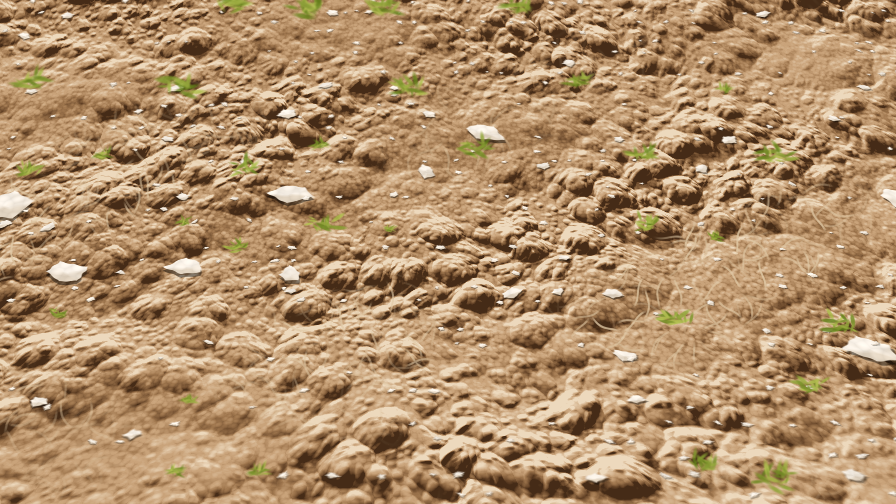
This texture is drawn by a Shadertoy shader. Its source:

```glsl
// Dry ploughed soil with crumbly clods, pale stones, straw and small green weeds

const vec2 TO_SUN = vec2(-0.3, 0.95);

vec3 hash3(vec2 p) {
    vec3 q = fract(p.xyx * vec3(0.1031, 0.1030, 0.0973));
    q += dot(q, q.yxz + 33.33);
    return fract((q.xxy + q.yzz) * q.zyx);
}

mat2 rotate(float a) {
    return mat2(cos(a), sin(a), -sin(a), cos(a));
}

// Cellular noise: the highest of the domes around a point
float lumps(vec2 p) {
    vec2 id = floor(p), f = p - id;
    float top = 0.0;
    for (int j = -1; j <= 1; j++)
    for (int i = -1; i <= 1; i++) {
        vec2 o = vec2(i, j);
        vec3 r = hash3(id + o);
        vec2 d = o + r.xy - f;
        top = max(top, (0.3 + 0.7 * r.z) * (1.0 - dot(d, d)));
    }
    return top;
}

// Soil relief: faint furrows, then ever smaller clods standing on flat ground
float soilHeight(vec2 g) {
    float rough = 0.5 + 0.3 * sin(g.x * 4.1 + 2.0 * sin(g.y * 3.3))
                      + 0.3 * sin(g.y * 7.7 - g.x * 2.9 + 1.0);
    float h = 0.01 * sin(g.y * 9.0 + g.x * 0.8 + 1.5 * sin(g.x * 2.9));
    g += 0.012 * sin(g.yx * vec2(13.0, 11.0)) + 0.003 * sin(g.yx * vec2(47.0, 41.0) + 2.0);
    float freq = 4.6;
    for (int i = 0; i < 4; i++) {
        float base = i == 0 ? 0.2 : 0.5;
        float clod = max(lumps(g * freq + 17.0) - base, 0.0);
        h += (i == 0 ? 0.28 : mix(0.4, 1.35, rough)) * clod / freq;
        freq *= 2.2;
        // Earlier clods bend the smaller ones out of their round shape
        g = rotate(0.9) * (g + h * vec2(0.5, -0.35));
    }
    return h;
}

vec3 soilColor(float tone) {
    vec3 c = mix(vec3(0.27, 0.17, 0.09), vec3(0.39, 0.26, 0.15), clamp(tone / 0.15 + 1.0, 0.0, 1.0));
    c = mix(c, vec3(0.63, 0.47, 0.31), clamp(tone / 0.38, 0.0, 1.0));
    c = mix(c, vec3(0.79, 0.64, 0.48), clamp((tone - 0.38) / 0.24, 0.0, 1.0));
    return mix(c, vec3(0.93, 0.85, 0.74), clamp((tone - 0.66) / 0.38, 0.0, 1.0));
}

// Distance to scattered angular stones; the largest lie in the middle distance
float stoneDistance(vec2 g, float scale) {
    vec2 id = floor(g * scale);
    vec3 r = hash3(id + scale * 5.0);
    float away = id.y / scale - 0.65;
    float chance = scale < 4.0 ? 0.5 * exp(-6.0 * away * away) : 0.13;
    if (r.z > chance) return 1.0;
    vec3 form = hash3(id + 91.0);
    vec2 q = fract(g * scale) - 0.5 - 0.3 * (r.xy - 0.5);
    q = rotate(1.2 * (form.x - 0.5)) * q * vec2(1.0, 1.2 + 0.6 * form.z);
    q += 0.007 * sin(q.yx * 45.0 + form.xy * 6.0);
    float d = -1.0;
    for (int k = 0; k < 5; k++) {
        vec3 side = hash3(id + float(k) * 5.3);
        float a = float(k) * 1.257 + side.x * 0.7;
        d = max(d, dot(q, vec2(cos(a), sin(a))) - mix(0.11, 0.25, form.y) * (0.6 + 0.4 * side.y));
    }
    return d / scale;
}

// Thin bent stalks lying in loose clusters
float straw(vec2 p, float blur) {
    float mask = 0.0;
    for (int i = 0; i < 12; i++) {
        vec2 q = rotate(float(i) * 1.1) * p * 9.0 + float(i) * 3.7;
        vec3 r = hash3(floor(q) + float(i) * 13.0);
        q = rotate(r.z * 2.0) * (fract(q) - 0.5 - 0.2 * (r.xy - 0.5));
        q.y += 0.05 * sin(q.x * 8.0 + r.x * 6.0);
        float line = 1.0 - smoothstep(0.006, 0.015 + blur * 5.0, abs(q.y));
        mask = max(mask, line * (1.0 - smoothstep(0.15, 0.32, abs(q.x))) * r.y);
    }
    float cluster = sin(p.x * 9.0 + 2.0 * sin(p.y * 5.0)) + sin(p.y * 13.0 - p.x * 3.0);
    return mask * smoothstep(0.0, 1.0, cluster) * exp(-9.0 * (p.y - 0.45) * (p.y - 0.45));
}

// Loose tufts of small leaves: colour in rgb, coverage in a
vec4 weeds(vec2 p, float blur) {
    p.x += 0.15 * hash3(vec2(floor(p.y * 6.5), 3.0)).x;
    vec2 id = floor(p * 6.5);
    vec3 r = hash3(id + 40.0);
    vec4 leaves = vec4(0.0);
    if (r.z > 0.42) return leaves;
    vec2 q = (fract(p * 6.5) - 0.5 - 0.4 * (r.xy - 0.5)) * vec2(1.0, 1.1);
    float size = 0.07 + 0.18 * r.z / 0.42;
    for (int k = 0; k < 16; k++) {
        vec3 leaf = hash3(id * 3.0 + float(k) * 7.1);
        vec3 root = hash3(id * 5.0 + float(k) * 3.3);
        vec2 u = rotate((leaf.x - 0.5) * 4.4) * (q - size * (root.xy - 0.5) * vec2(1.4, 0.8));
        float len = size * (0.3 + 0.6 * leaf.y);
        float d = (length(vec2(u.x * 3.5, u.y - 0.5 * len)) - 0.5 * len) / 3.5;
        float cover = 0.9 * (1.0 - smoothstep(-blur * 3.0, blur * 4.0, d));
        vec3 green = mix(vec3(0.36, 0.48, 0.08), vec3(0.72, 0.78, 0.32), leaf.z);
        leaves = mix(leaves, vec4(green, 1.0), cover);
    }
    return vec4(leaves.rgb / max(leaves.a, 0.001), leaves.a);
}

void mainImage(out vec4 fragColor, in vec2 fragCoord) {
    vec2 p = fragCoord / iResolution.y;
    // Ground plane seen at a slant, sharpest in the middle distance
    vec2 g = vec2((p.x - 0.89) * (1.0 + p.y), 1.4 * (p.y + 0.5 * p.y * p.y));
    float focus = exp(-10.0 * (p.y - 0.45) * (p.y - 0.45));
    float blur = mix(0.006, 0.003, focus);

    // Sunlit slopes and cast shadows
    float h = soilHeight(g), reach = mix(0.014, 0.008, focus), shadow = 0.0;
    float slope = (h - soilHeight(g + TO_SUN * reach)) / reach;
    for (int i = 1; i <= 4; i++) {
        float d = 0.011 * float(i);
        shadow = max(shadow, soilHeight(g + TO_SUN * d) - h - 0.3 * d);
    }
    float tone = 0.565 + 0.5 * slope - min(shadow * 26.0, 0.38) - 0.08 * (p.y - 0.5);
    tone += 0.03 * sin(g.x * 2.3 + 2.0 * sin(g.y * 3.1));
    tone += 0.42 * (lumps(g * 85.0) - 0.56) * (0.45 + 0.55 * focus);
    vec3 color = soilColor(tone);

    color = mix(color, vec3(0.88, 0.79, 0.65), 0.85 * straw(p, blur));

    // Stones from large to small, each with a shadow on its near side
    float scale = 3.2;
    for (int i = 0; i < 3; i++) {
        float drop = 0.05 / scale;
        float d = stoneDistance(g, scale), behind = stoneDistance(g + TO_SUN * drop, scale);
        float facing = clamp((behind - d) / drop, -1.0, 1.0);
        color *= 1.0 - 0.45 * (1.0 - smoothstep(-blur, blur, behind));
        vec3 stone = mix(vec3(0.80, 0.72, 0.61), vec3(0.98, 0.95, 0.91), 0.75 + 0.25 * facing);
        stone -= 0.12 * (0.6 - lumps(g * 40.0));
        color = mix(color, stone, 1.0 - smoothstep(-blur, blur, d));
        scale *= 2.4;
    }

    vec4 leaves = weeds(p, blur);
    color = mix(color, leaves.rgb, 0.92 * leaves.a);
    fragColor = vec4(clamp(color, 0.0, 1.0), 1.0);
}
```
